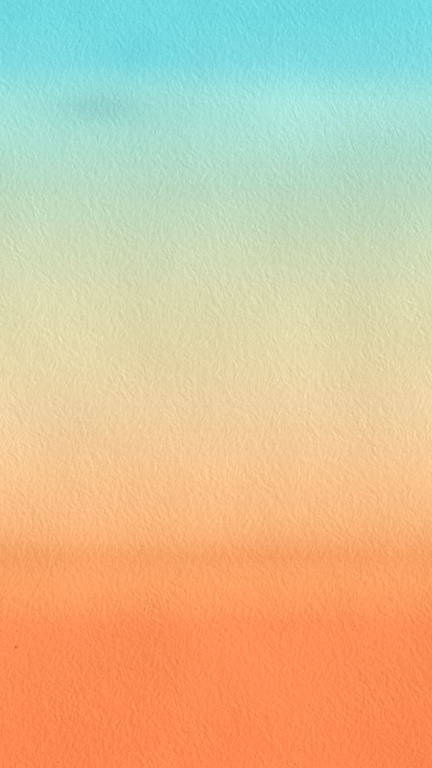
This background is drawn by a WebGL 2 fragment shader. Its source:

```glsl
#version 300 es
precision highp float;
// Watercolour wash on rough paper: turquoise through sand down to orange.
uniform vec2 u_resolution;
out vec4 fragColor;

float hash(vec2 p) {
    return fract(sin(dot(p, vec2(127.1, 311.7))) * 43758.5453);
}

float noise(vec2 p) {
    vec2 i = floor(p), f = fract(p);
    f = f * f * (3.0 - 2.0 * f);
    return mix(mix(hash(i), hash(i + vec2(1, 0)), f.x),
               mix(hash(i + vec2(0, 1)), hash(i + vec2(1, 1)), f.x), f.y);
}

float fbm(vec2 p) {
    float sum = 0.0, amp = 0.5;
    for (int i = 0; i < 4; i++) {
        sum += amp * noise(p);
        p = mat2(1.6, 1.2, -1.2, 1.6) * p + 7.3;
        amp *= 0.5;
    }
    return sum;
}

// Fibres stretched along a line tilted from the vertical.
float fibres(vec2 p, float tilt, vec2 density) {
    float c = cos(tilt), s = sin(tilt);
    return noise(mat2(c, -s, s, c) * p * density + 31.0 * tilt);
}

// Height of the paper: patches of fibres leaning either way over finer tooth.
float paper(vec2 p) {
    p += 0.005 * vec2(noise(p * 45.0), noise(p * 45.0 + 19.0));
    float lean = smoothstep(0.3, 0.8, noise(p * 22.0 + 5.0));
    float coarse = mix(fibres(p, 0.55, vec2(150.0, 80.0)), fibres(p, -0.45, vec2(150.0, 80.0)), lean);
    float fine = mix(fibres(p, 0.4, vec2(260.0, 150.0)), fibres(p, -0.5, vec2(260.0, 150.0)), lean);
    return 0.5 * coarse + 0.5 * fine;
}

// Linear blend into the next pigment between two depths.
vec3 wash(vec3 base, vec3 pigment, float from, float to, float depth) {
    return mix(base, pigment, clamp((depth - from) / (to - from), 0.0, 1.0));
}

// Soft elliptical stain.
float stain(vec2 p, vec2 center, vec2 size) {
    vec2 d = (p - center) / size;
    return exp(-dot(d, d));
}

vec3 pigments(float d) {
    vec3 c = vec3(0.45, 0.85, 0.88);
    c = wash(c, vec3(0.50, 0.86, 0.88), 0.02, 0.08, d);
    c = wash(c, vec3(0.62, 0.88, 0.85), 0.08, 0.13, d);
    c = wash(c, vec3(0.67, 0.87, 0.81), 0.13, 0.185, d);
    c = wash(c, vec3(0.73, 0.85, 0.75), 0.185, 0.25, d);
    c = wash(c, vec3(0.79, 0.85, 0.72), 0.25, 0.31, d);
    c = wash(c, vec3(0.85, 0.85, 0.69), 0.31, 0.38, d);
    c = wash(c, vec3(0.89, 0.84, 0.66), 0.38, 0.46, d);
    c = wash(c, vec3(0.93, 0.82, 0.64), 0.46, 0.53, d);
    c = wash(c, vec3(0.97, 0.78, 0.57), 0.53, 0.61, d);
    c = wash(c, vec3(0.98, 0.72, 0.49), 0.61, 0.68, d);
    c = wash(c, vec3(0.98, 0.64, 0.40), 0.68, 0.73, d);
    c = wash(c, vec3(0.99, 0.63, 0.39), 0.73, 0.765, d);
    c = wash(c, vec3(0.99, 0.56, 0.34), 0.765, 0.82, d);
    return wash(c, vec3(0.99, 0.53, 0.31), 0.82, 0.98, d);
}

void main() {
    vec2 uv = gl_FragCoord.xy / u_resolution;
    vec2 p = gl_FragCoord.xy / u_resolution.x;
    float depth = 1.0 - uv.y;
    vec2 at = vec2(uv.x, depth);

    // Gradient with a gently uneven waterline
    float drift = fbm(p * vec2(2.5, 4.0)) - 0.47;
    vec3 color = pigments(depth + 0.02 * drift);

    // Pooled and lifted pigment
    color -= vec3(0.06, 0.05, 0.04) * stain(at, vec2(0.23, 0.14), vec2(0.10, 0.022));
    color -= vec3(0.04, 0.02, 0.01) * stain(at, vec2(0.32, 0.07), vec2(0.12, 0.03));
    color += vec3(0.04, 0.02, 0.02) * stain(at, vec2(0.85, 0.14), vec2(0.25, 0.04));
    color -= vec3(0.01, 0.015, 0.015) * stain(at, vec2(0.35, 0.722), vec2(0.7, 0.012));
    color += 0.045 * (fbm(p * vec2(6.0, 4.0) + 40.0) - 0.47);

    // Relief of the paper lit from the right, with a dusting of tooth
    vec2 toLight = vec2(0.0018, 0.0006);
    float relief = paper(p - toLight) - paper(p + toLight);
    color += relief * vec3(0.085, 0.095, 0.1);
    color += 0.018 * (noise(p * 270.0 + 3.0) - 0.5);

    // Tiny fleck near the lower left
    color -= 0.12 * smoothstep(0.006, 0.001, length((at - vec2(0.037, 0.843)) * vec2(1.0, 1.78)));

    fragColor = vec4(clamp(color, 0.0, 1.0), 1.0);
}
```
